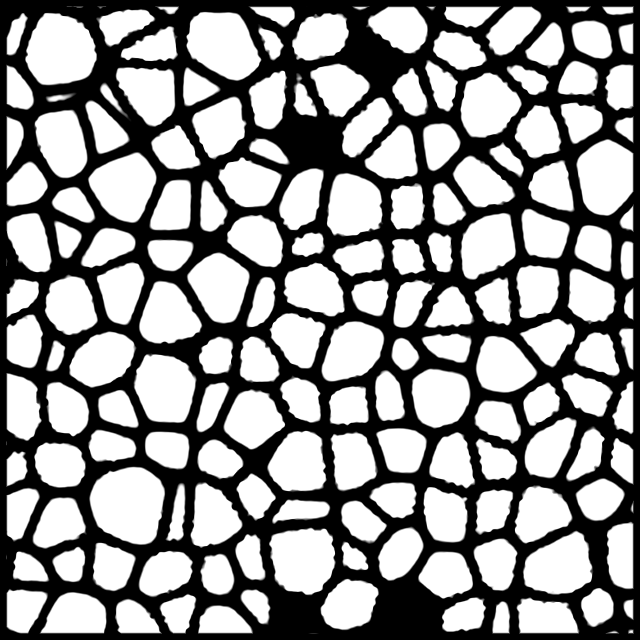
Give the GLSL for this pattern, as a three.js fragment shader.

```glsl
// Black network of uneven walls around rounded white cells, inside a thin frame.
// A weighted Voronoi diagram gives cells of mixed size; a soft minimum of the
// wall distances rounds their corners, and fine noise roughens the edges.

#define GRID vec2(13.5, 12.2)  // cells across and up
#define JITTER 0.76            // scatter of the cell sites
#define HALF_WALL 0.0076       // half the wall thickness
#define ROUNDING 0.0045        // softness of the cell corners
#define MAX_RADIUS 0.066       // limit on the reach of a cell
#define VOIDS 0.035            // share of cells filled with black
#define WARP 0.007             // bending of the walls
#define ROUGH 0.0055           // height of the ragged edge
#define FRAME 0.0108           // width of the frame
#define SOFT 0.0017            // half width of the edge blur

varying vec2 vUv;

float hash(vec2 p) {
  return fract(sin(dot(p, vec2(127.1, 311.7))) * 43758.5453);
}

float noise(vec2 p) {
  vec2 i = floor(p);
  vec2 f = fract(p);
  f = f * f * (3.0 - 2.0 * f);
  return mix(mix(hash(i), hash(i + vec2(1.0, 0.0)), f.x),
             mix(hash(i + vec2(0.0, 1.0)), hash(i + vec2(1.0, 1.0)), f.x), f.y);
}

bool isVoid(vec2 id) {
  return hash(id + 71.3) < VOIDS;
}

vec2 cellSite(vec2 id) {
  vec2 offset = vec2(hash(id + 3.7), hash(id + 19.1)) - 0.5;
  return (id + 0.5 + JITTER * offset) / GRID;
}

// Squared radius of a cell: mostly small, a few large
float cellWeight(vec2 id) {
  float h = hash(id + 43.9);
  float radius = isVoid(id) ? 0.35 : mix(0.35, 0.85, h * h * h);
  radius /= GRID.x;
  return radius * radius;
}

float power(vec2 p, vec2 id) {
  vec2 d = p - cellSite(id);
  return dot(d, d) - cellWeight(id);
}

// Signed distance to the cell outline, positive inside the white
float cellDistance(vec2 p) {
  vec2 base = floor(p * GRID);

  // Find the cell that owns this point
  vec2 owner = base;
  float best = 1e3;
  for (int y = -2; y <= 2; y++) {
    for (int x = -2; x <= 2; x++) {
      vec2 id = base + vec2(float(x), float(y));
      float d = power(p, id);
      if (d < best) {
        best = d;
        owner = id;
      }
    }
  }
  if (isVoid(owner)) return -1.0;

  // Blend the distances to all walls, and to the limiting circle
  vec2 site = cellSite(owner);
  float sum = exp((length(p - site) - MAX_RADIUS) / ROUNDING);
  for (int y = -2; y <= 2; y++) {
    for (int x = -2; x <= 2; x++) {
      vec2 id = base + vec2(float(x), float(y));
      if (distance(id, owner) > 0.5) {
        float wall = (power(p, id) - best) / (2.0 * distance(cellSite(id), site));
        sum += exp((HALF_WALL - wall) / ROUNDING);
      }
    }
  }
  return -ROUNDING * log(sum);
}

void main() {
  // Bend the walls gently
  vec2 bend = vec2(noise(vUv * 20.0), noise(vUv * 20.0 + 57.0)) - 0.5;
  float d = cellDistance(vUv + WARP * bend);

  // Ragged edges in patches
  float patchy = mix(0.25, 1.0, smoothstep(0.35, 0.65, noise(vUv * 14.0 + 9.0)));
  d += ROUGH * patchy * (noise(vUv * 140.0) - 0.5);

  // Straight black frame
  vec2 border = min(vUv, 1.0 - vUv);
  d = min(d, min(border.x, border.y) - FRAME);

  gl_FragColor = vec4(vec3(smoothstep(-SOFT, SOFT, d)), 1.0);
}
```
